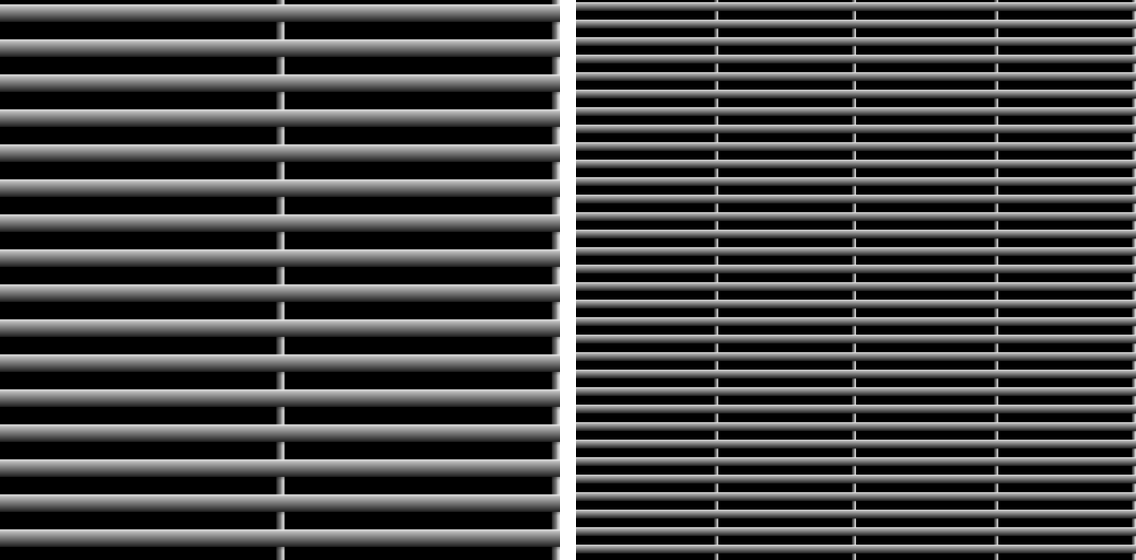
Left: one tile. Right: repeated 2 by 2.
A Shadertoy shader for this pattern:

```glsl
const float BAR_COUNT = 16.0;
const float BAR_CENTRE = 0.375;       // in bar periods, from the top
const float BAR_HALF = 0.25;
const float POST_HALF = 0.0073;       // in canvas widths
const float POST_SPACING = 0.492;

// Signed distance from centre on a line that wraps every unit
float wrappedOffset(float x, float centre) {
    return fract(x - centre + 0.5) - 0.5;
}

// Antialiased strip of the given half width
float stripCoverage(float offset, float halfWidth, float pixel) {
    return clamp(0.5 + (halfWidth - abs(offset)) / pixel, 0.0, 1.0);
}

// Metal shade from the lit edge (0) to the dark edge (1)
float metalShade(float depth, float brightest, float darkest) {
    return mix(brightest, darkest, clamp(depth, 0.0, 1.0));
}

// Bright lip along the lit edge
float edgeHighlight(float depth, float width, float softness) {
    return 1.0 - smoothstep(width - softness, width + softness, depth);
}

// Vertical post lit from the right, laid over the given shade
float addPost(float shade, float x, float centre, float gapDepth, float pixel) {
    float offset = wrappedOffset(x, centre);
    float depth = 0.5 - 0.5 * offset / POST_HALF;
    float metal = metalShade(depth, 0.76, 0.16);
    metal += 0.13 * edgeHighlight(depth, 0.38, 0.12);
    metal *= mix(0.75, 1.0, smoothstep(0.0, 0.12, gapDepth));
    return mix(shade, metal, stripCoverage(offset, POST_HALF, pixel));
}

// Horizontal bar lit from above, laid over the given shade
float addBar(float shade, float offset, float pixel) {
    float depth = 0.5 + 0.5 * offset / BAR_HALF;
    float metal = metalShade(depth, 0.82, 0.12);
    metal += 0.09 * edgeHighlight(depth, 0.1, 0.04);
    return mix(shade, metal, stripCoverage(offset, BAR_HALF, pixel));
}

void mainImage(out vec4 fragColor, in vec2 fragCoord) {
    vec2 uv = fragCoord / iResolution.xy;
    vec2 pixel = 1.0 / iResolution.xy;

    float barOffset = wrappedOffset((1.0 - uv.y) * BAR_COUNT, BAR_CENTRE);
    float gapDepth = fract(barOffset - BAR_HALF);

    // Posts sit behind the bars
    float shade = 0.0;
    for (int i = 0; i < 2; i++) {
        float centre = 1.0 - POST_HALF - float(i) * POST_SPACING;
        shade = addPost(shade, uv.x, centre, gapDepth, pixel.x);
    }
    shade = addBar(shade, barOffset, pixel.y * BAR_COUNT);

    fragColor = vec4(vec3(shade), 1.0);
}
```
